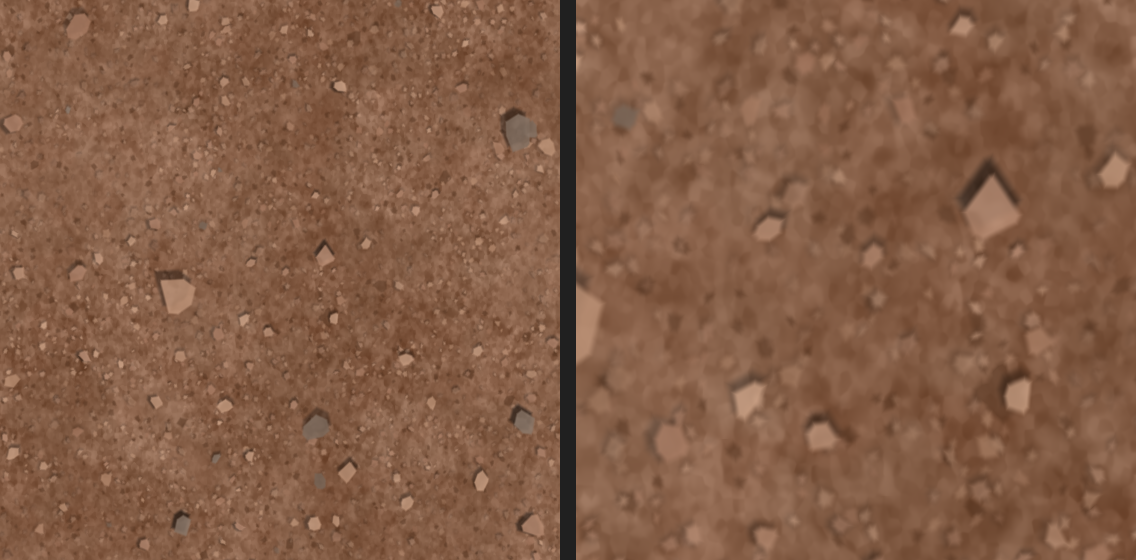
Left, the full canvas; right, a detail of the centre.
Reproduce this texture procedurally as a Shadertoy shader.

```glsl
#define SOIL vec3(0.530, 0.375, 0.282)
#define PALE_STONE vec3(0.755, 0.590, 0.480)
#define PINK_STONE vec3(0.655, 0.480, 0.385)
#define GREY_STONE vec3(0.505, 0.430, 0.375)
#define PIT vec3(0.34, 0.210, 0.130)
#define GRIT_CONTRAST 0.112
#define CLUMP_CONTRAST 0.055
#define PATCH_CONTRAST 0.085
#define EDGE_SOFTNESS 0.0027
#define SHADOW_SHIFT vec2(-0.38, 0.34)
#define TAU 6.2831853

vec4 hash4(vec2 p) {
    vec4 q = fract(p.xyxy * vec4(0.1031, 0.1030, 0.0973, 0.1099));
    q += dot(q, q.wzxy + 33.33);
    return fract((q.xxyz + q.yzzw) * q.zywx);
}

// Smooth cellular noise: nearby cell values blended by distance
float softCells(vec2 p) {
    vec2 base = floor(p);
    float sum = 0.0, weights = 0.0;
    for (int y = -1; y <= 1; y++)
    for (int x = -1; x <= 1; x++) {
        vec2 id = base + vec2(x, y);
        vec4 h = hash4(id + 71.0);
        vec2 d = p - id - h.xy;
        float w = exp(-6.0 * dot(d, d));
        sum += w * h.z;
        weights += w;
    }
    return sum / weights;
}

// Distance to an irregular convex stone
float stoneDistance(vec2 p, float radius, vec2 seed) {
    float d = -radius;
    for (int i = 0; i < 7; i++) {
        vec4 h = hash4(seed + float(i) * 7.3);
        float angle = TAU * (float(i) + 0.7 * h.x) / 7.0;
        d = max(d, dot(p, vec2(cos(angle), sin(angle))) - radius * mix(0.7, 1.1, h.y));
    }
    return d;
}

// Scattered stones: x = cover, y = shadow, z = tint, w = brightness
vec4 scatter(vec2 uv, float cells, float density, float seed) {
    vec2 p = uv * cells, base = floor(p);
    float soft = EDGE_SOFTNESS * cells;
    vec4 result = vec4(0.0, 0.0, 0.5, 0.5);
    for (int y = -1; y <= 1; y++)
    for (int x = -1; x <= 1; x++) {
        vec2 id = base + vec2(x, y) + seed;
        vec4 place = hash4(id);
        if (place.x > density) continue;
        vec4 look = hash4(id + 153.7);
        float radius = mix(0.18, 0.40, look.x * look.x);
        vec2 d = p + seed - id - mix(vec2(0.2), vec2(0.8), place.yz);
        float turn = (look.y - 0.5) * 2.0;
        d = mat2(cos(turn), -sin(turn), sin(turn), cos(turn)) * d;
        d.x *= mix(1.0, 1.5, place.w);
        float cover = 1.0 - smoothstep(-soft, soft, stoneDistance(d, radius, id));
        vec2 shifted = d - SHADOW_SHIFT * radius;
        float shade = 1.0 - smoothstep(-soft, soft * 2.0, stoneDistance(shifted, radius, id));
        result.y = max(result.y, shade * look.w);
        if (cover > result.x) result = vec4(cover, result.y, look.zw);
    }
    return result;
}

vec3 addStones(vec3 ground, vec4 stones, float opacity, float shadow, float greyShare) {
    vec3 tint = mix(PINK_STONE, PALE_STONE, smoothstep(0.1, 0.8, stones.z));
    tint = mix(tint, GREY_STONE, step(1.0 - greyShare, stones.z));
    tint += 0.09 * (stones.w - 0.5);
    ground *= 1.0 - shadow * stones.y;
    return mix(ground, tint, opacity * stones.x);
}

void mainImage(out vec4 fragColor, in vec2 fragCoord) {
    vec2 uv = fragCoord / iResolution.y;

    // Broad patches, clumps and fine grit
    float patches = softCells(uv * 6.0) - 0.5;
    float clumps = softCells(uv * 13.0 + 40.0);
    float lumps = softCells(uv * 32.0 + 23.0) - 0.5;
    vec2 gritUv = uv * vec2(1.15, 0.9);
    float grit = softCells(gritUv * 85.0) - 0.5;
    float dust = softCells(gritUv * 165.0 + 19.0) - 0.5;
    float relief = GRIT_CONTRAST * (0.75 * grit + 0.6 * dust) * mix(0.6, 1.4, clumps);
    relief += CLUMP_CONTRAST * (lumps + 0.5 * (clumps - 0.5));
    vec3 color = SOIL + relief + PATCH_CONTRAST * patches;
    color += vec3(0.010, -0.003, -0.005) * (softCells(uv * 24.0 + 7.0) - 0.5);

    // Dark pits between the grains
    float pits = scatter(uv, 62.0, 0.15, 211.0).x + scatter(uv, 26.0, 0.035, 307.0).x;
    color = mix(color, PIT, 0.55 * min(pits, 1.0));

    // Grains and stones, from small to large
    float crowd = smoothstep(0.15, 0.85, clumps);
    color = addStones(color, scatter(uv, 74.0, 0.34, 11.0), 0.25 + 0.45 * crowd, 0.16, 0.0);
    color = addStones(color, scatter(uv, 44.0, 0.20, 57.0), 0.4 + 0.5 * crowd, 0.25, 0.03);
    color = addStones(color, scatter(uv, 24.0, 0.10, 93.0), 0.85, 0.38, 0.08);
    color = addStones(color, scatter(uv, 10.0, 0.075, 131.0), 0.85, 0.6, 0.3);

    // Mottling shared by soil and stones
    color += 0.05 * (softCells(uv * 70.0 + 5.0) - 0.5);
    fragColor = vec4(color, 1.0);
}
```
